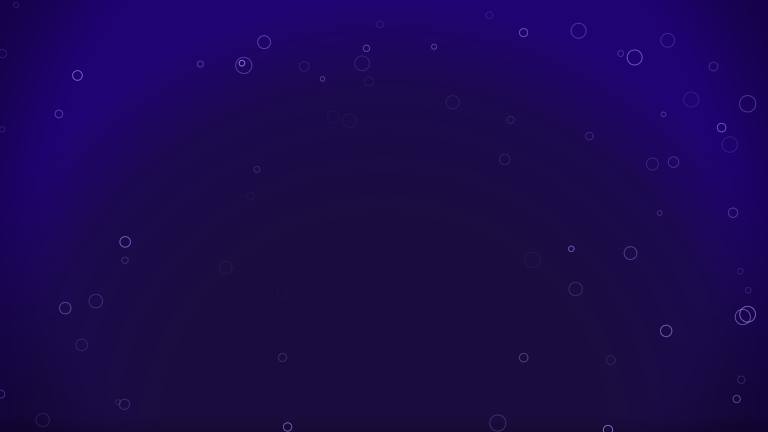
This background is drawn by a Shadertoy shader. Its source:

```glsl
const vec3 CORE_COLOR = vec3(0.100, 0.052, 0.240);
const vec3 MID_COLOR = vec3(0.106, 0.038, 0.305);
const vec3 RIM_COLOR = vec3(0.125, 0.010, 0.450);
const vec3 RING_COLOR = vec3(0.62, 0.52, 0.95);

// Distances are in canvas heights, x is measured from the middle.
const vec2 GLOW_CENTER = vec2(0.0, -0.02);
const vec3 GLOW_STOPS = vec3(0.50, 0.82, 1.03);
const vec2 VIGNETTE_CENTER = vec2(0.0, 0.5);
const vec2 VIGNETTE_RANGE = vec2(0.74, 1.02);
const float VIGNETTE_DEPTH = 0.36;
const float FLOOR_SHADE = 0.15;

const int RING_COUNT = 76;
const vec2 RING_RADIUS = vec2(0.005, 0.019);
const vec2 RING_ALPHA = vec2(0.14, 0.75);
const float RING_HALF_WIDTH = 0.0013;
const vec2 CLEAR_CENTER = vec2(0.0, 0.44);
const vec2 CLEAR_RANGE = vec2(0.20, 0.52);

float hash(float n) {
    n = fract(n * 0.1031);
    n *= n + 33.33;
    return fract(n * (n + n));
}

// Dark dome opening into a violet rim, shaded at the sides and floor
vec3 backdrop(vec2 p) {
    float r = distance(p, GLOW_CENTER);
    float inner = clamp((r - GLOW_STOPS.x) / (GLOW_STOPS.y - GLOW_STOPS.x), 0.0, 1.0);
    float outer = clamp((r - GLOW_STOPS.y) / (GLOW_STOPS.z - GLOW_STOPS.y), 0.0, 1.0);
    vec3 color = mix(mix(CORE_COLOR, MID_COLOR, inner), RIM_COLOR, outer);

    float edge = smoothstep(VIGNETTE_RANGE.x, VIGNETTE_RANGE.y, distance(p, VIGNETTE_CENTER));
    color *= 1.0 - VIGNETTE_DEPTH * edge;
    return color * (1.0 - FLOOR_SHADE * (1.0 - smoothstep(0.0, 0.04, p.y)));
}

// Coverage of a thin circle outline
float ring(vec2 p, float radius, float pixel) {
    float d = abs(length(p) - radius) - RING_HALF_WIDTH;
    return 1.0 - smoothstep(-0.5 * pixel, 0.5 * pixel, d);
}

void mainImage(out vec4 fragColor, in vec2 fragCoord) {
    float pixel = 1.0 / iResolution.y;
    float aspect = iResolution.x * pixel;
    vec2 p = fragCoord * pixel - vec2(0.5 * aspect, 0.0);
    vec3 color = backdrop(p);

    // Scattered rings, fading toward the quiet middle
    for (int i = 0; i < RING_COUNT; i++) {
        float seed = float(i) * 4.0 + 17.0;
        vec2 center = vec2((hash(seed) - 0.5) * aspect, hash(seed + 1.0));
        float size = hash(seed + 2.0);
        float strength = hash(seed + 3.0);
        float radius = mix(RING_RADIUS.x, RING_RADIUS.y, size);
        float alpha = mix(RING_ALPHA.x, RING_ALPHA.y, strength * strength);
        alpha *= smoothstep(CLEAR_RANGE.x, CLEAR_RANGE.y, distance(center, CLEAR_CENTER));
        color = mix(color, RING_COLOR, alpha * ring(p - center, radius, pixel));
    }

    fragColor = vec4(color, 1.0);
}
```
